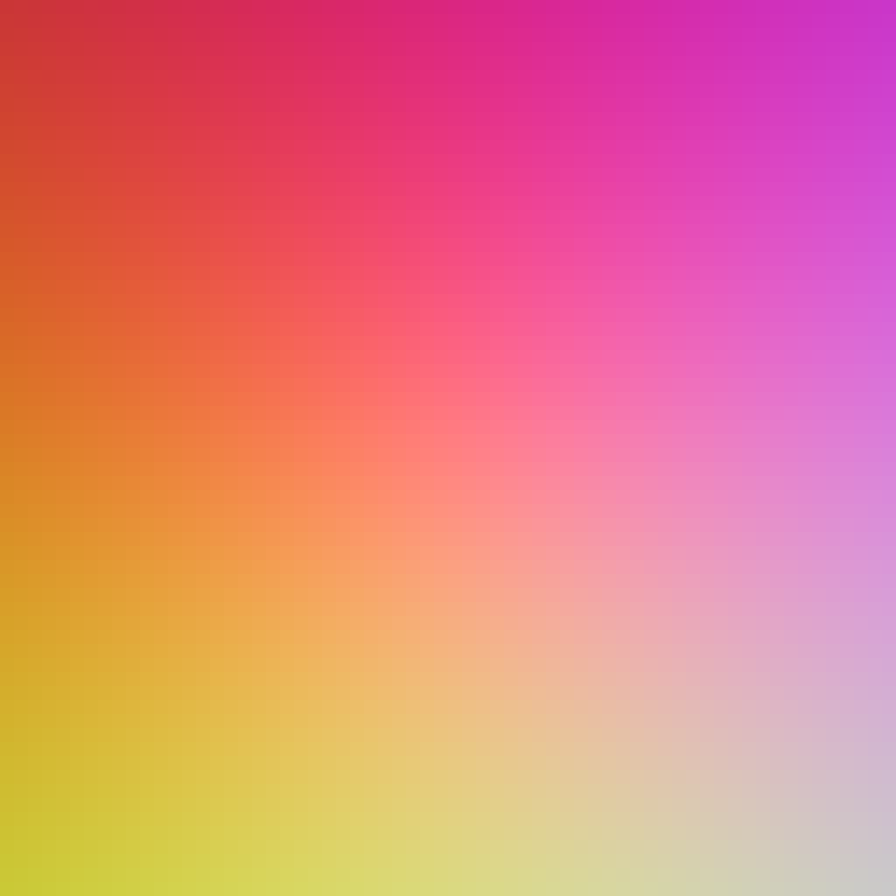
Reproduce this background procedurally as a WebGL 2 fragment shader.

```glsl
#version 300 es
precision highp float;

uniform vec2 u_resolution;
out vec4 fragColor;

const float CELLS = 64.0;       // flat colour cells along each side
const float FACE_DEPTH = 1.0;   // distance from the eye to the cube face
const float FACE_EXTENT = 1.0;  // half width of the face
const float COLOR_MID = 0.5;    // colour of a zero component
const float COLOR_RANGE = 0.5;  // swing of a full component

// Snaps to cell centres, with a one pixel blend across each seam
vec2 snapToCells(vec2 uv) {
    vec2 cell = uv * CELLS;
    vec2 seam = floor(cell + 0.5);
    vec2 pixelSize = CELLS / u_resolution;
    return (seam + clamp((cell - seam) / pixelSize, -0.5, 0.5)) / CELLS;
}

// Unit direction through a point of the +X cube face
vec3 faceDirection(vec2 p) {
    return normalize(vec3(FACE_DEPTH, -p.y, p.x));
}

// Maps each direction component from -1..1 to a colour channel
vec3 directionColor(vec3 direction) {
    return COLOR_MID + COLOR_RANGE * direction;
}

void main() {
    vec2 uv = snapToCells(gl_FragCoord.xy / u_resolution);
    vec2 facePoint = (2.0 * uv - 1.0) * FACE_EXTENT;
    fragColor = vec4(directionColor(faceDirection(facePoint)), 1.0);
}
```
